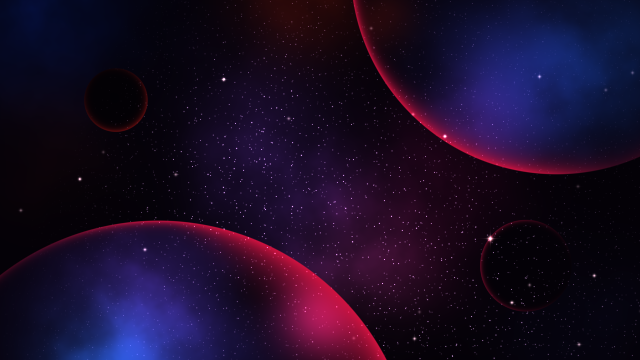
Reproduce this background procedurally as a Shadertoy shader.

```glsl
// Deep space: two large translucent planets with glowing crimson rims, two
// faint ringed moons, coloured nebula clouds and layered scattered stars.
// Soft gaussian glows and fractal noise give colour; hashed cells give stars.
#define SPACE vec3(.014, .004, .026)
#define CRIMSON vec3(.82, .07, .25)
#define VIOLET vec3(.15, .075, .27)
#define MAGENTA vec3(.72, .12, .38)
#define BLUE vec3(.07, .10, .32)
#define EMBER vec3(.16, .03, .005)
#define LOW_PLANET vec3(.440, -.326, .713)
#define HIGH_PLANET vec3(1.546, 1.088, .572)
#define LEFT_MOON vec3(.322, .722, .088)
#define RIGHT_MOON vec3(1.461, .262, .127)
#define STAR_GAIN 1.15

float hash(vec2 p) {
    return fract(sin(dot(p, vec2(127.1, 311.7))) * 43758.545);
}

float noise(vec2 p) {
    vec2 i = floor(p), f = fract(p);
    f = f * f * (3.0 - 2.0 * f);
    return mix(mix(hash(i), hash(i + vec2(1, 0)), f.x),
               mix(hash(i + vec2(0, 1)), hash(i + vec2(1, 1)), f.x), f.y);
}

float fbm(vec2 p) {
    float sum = 0.0, amp = 0.5;
    for (int i = 0; i < 5; i++) {
        sum += amp * noise(p);
        p = mat2(1.6, 1.2, -1.2, 1.6) * p + 7.3;
        amp *= 0.5;
    }
    return sum;
}

float glow(vec2 p, vec2 center, float radius) {
    vec2 q = (p - center) / radius;
    return exp(-dot(q, q));
}

// Signed distance to a disc given as (x, y, radius)
float disc(vec2 p, vec3 c) { return length(p - c.xy) - c.z; }

float rim(float d, float width) { return exp(min(d, 0.0) / width); }

float inside(float d) {
    float edge = 0.8 / iResolution.y;
    return 1.0 - smoothstep(-edge, edge, d);
}

// One jittered star per cell; chance decides whether it is lit
float stars(vec2 p, float cells, float chance, float radius, float flare) {
    vec2 id = floor(p * cells) + floor(cells * 3.1);
    vec2 spot = 0.12 + 0.76 * vec2(hash(id + 4.7), hash(id + 9.2));
    vec2 q = (fract(p * cells) - spot) / cells / radius;
    float level = hash(id + 15.4);
    float rays = exp(-abs(q.x * q.y) * 5.0 - length(q) * 0.9) * flare;
    return step(hash(id), chance) * (.15 + .85 * level * level) * (exp(-dot(q, q)) + rays);
}

vec3 nebula(vec2 p, float cloud) {
    vec3 col = SPACE;
    col += BLUE * vec3(.05, .45, .55) * glow(p, vec2(.10, 1.0), .27) * cloud;
    col += EMBER * glow(p, vec2(.84, 1.04), .17) * cloud;
    col += EMBER * 0.25 * glow(p, vec2(.14, .60), .18) * cloud;
    col += VIOLET * 0.80 * glow(p, vec2(.79, .45), .22) * cloud;
    col += VIOLET * 0.22 * glow(p, vec2(.68, .70), .20) * cloud;
    col += MAGENTA * vec3(.24, .4, .33) * glow(p, vec2(1.00, .28), .17) * cloud;
    col += MAGENTA * vec3(.12, .06, .13) * glow(p, vec2(1.18, .44), .24) * cloud;
    col += BLUE * 0.15 * glow(p, vec2(1.60, .10), .20) * cloud;
    return col;
}

vec3 lowPlanet(vec2 p, float d, float cloud) {
    float right = smoothstep(.45, .85, p.x);
    vec3 col = SPACE * 1.5;
    col += VIOLET * 0.95 * glow(p, vec2(.45, .22), .24) * cloud;
    col += vec3(.02, .16, .30) * glow(p, vec2(.31, -.02), .16) * cloud;
    col += BLUE * 0.75 * glow(p, vec2(.42, .03), .27) * cloud;
    col += MAGENTA * 0.90 * glow(p, vec2(.90, .13), .11);
    float shade = glow(p, vec2(.71, .20), .09);
    col *= 1.0 - 0.6 * shade;
    float strength = mix(.30, 1.0, smoothstep(.05, .45, p.x));
    return mix(col, CRIMSON, rim(d, mix(.010, .068, right)) * strength);
}

vec3 highPlanet(vec2 p, float d, float cloud) {
    vec3 col = SPACE * 1.2;
    col += BLUE * 0.80 * glow(p, vec2(1.42, .77), .22) * cloud;
    col += BLUE * vec3(.25, .8, .6) * glow(p, vec2(1.67, .84), .22) * cloud;
    col += VIOLET * vec3(.7, .4, .5) * glow(p, vec2(1.32, .64), .15) * cloud;
    col += EMBER * 0.6 * glow(p, vec2(1.06, .95), .09) * cloud;
    float strength = 1.0 - 0.8 * smoothstep(1.42, 1.74, p.x);
    float width = mix(.026, .011, smoothstep(.60, .90, p.y));
    return mix(col, CRIMSON, rim(d, width) * strength);
}

void mainImage(out vec4 fragColor, in vec2 fragCoord) {
    vec2 p = fragCoord / iResolution.y;
    float cloud = 0.6 + 0.8 * smoothstep(.2, .8, fbm(p * 5.0 + 2.0));
    vec3 col = nebula(p, cloud);

    // Moons: dark discs with a partly lit outline
    float d = disc(p, LEFT_MOON);
    float lit = 0.55 + 0.45 * dot(normalize(p - LEFT_MOON.xy + 1e-4), vec2(.5, -.86));
    col = mix(col, SPACE * .7 + vec3(.42, .05, .04) * rim(d, .007) * lit, inside(d));
    d = disc(p, RIGHT_MOON);
    lit = 0.5 + 0.5 * dot(normalize(p - RIGHT_MOON.xy + 1e-4), vec2(-.95, .2));
    col = mix(col, SPACE + CRIMSON * 0.55 * rim(d, .005) * lit, inside(d));

    // Planets
    d = disc(p, LOW_PLANET);
    col = mix(col, lowPlanet(p, d, cloud), inside(d));
    d = disc(p, HIGH_PLANET);
    col = mix(col, highPlanet(p, d, cloud), inside(d));

    // Fine star dust, densest along the central diagonal
    float band = 0.20 + 0.80 * exp(-pow((p.x * .5 + p.y - .88) / .36, 2.0));
    band *= smoothstep(.35, .9, p.x + .5 * (1.0 - p.y));
    band *= 1.0 - .6 * smoothstep(1.25, 1.6, p.x);
    for (float i = 0.0; i < 3.0; i++)
        col += vec3(.80, .60, .85) * band * STAR_GAIN
             * stars(p + i * .37, 36.0 + 17.0 * i, .29, .0018 - .0002 * i, 0.0);

    // Large sparkling stars gather towards the lower right
    float gather = 0.04 + 0.24 * glow(p, vec2(1.35, .30), .45);
    col += vec3(1.0, .80, .88) * stars(p, 11.0, gather, .0040, .4) * STAR_GAIN;
    vec2 beacon = (p - vec2(1.362, .337)) / .006;
    col += vec3(1.0, .7, .75) * (exp(-dot(beacon, beacon))
         + .7 * exp(-abs(beacon.x * beacon.y) * 3.0 - length(beacon) * .6));
    fragColor = vec4(min(col, 1.0), 1.0);
}
```
